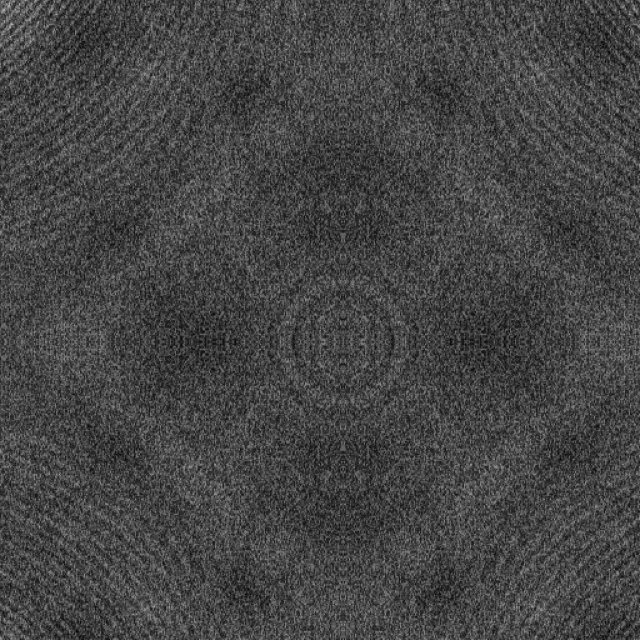
Write a WebGL 2 fragment shader that draws this pattern.

```glsl
#version 300 es
precision highp float;

uniform vec2 u_resolution;
out vec4 fragColor;

const vec2 CENTER = vec2(274.5, 238.5) / 512.0;
const float TAU = 6.2831853;

float hash(vec2 cell, float seed) {
    vec3 h = fract(vec3(cell.xyx + seed) * vec3(0.1031, 0.1030, 0.0973));
    h += dot(h, h.yzx + 33.33);
    return fract((h.x + h.y) * h.z);
}

float valueNoise(vec2 p, float seed) {
    vec2 cell = floor(p);
    vec2 f = fract(p);
    f = f * f * (3.0 - 2.0 * f);
    float low = mix(hash(cell, seed), hash(cell + vec2(1.0, 0.0), seed), f.x);
    float high = mix(hash(cell + vec2(0.0, 1.0), seed), hash(cell + 1.0, seed), f.x);
    return mix(low, high, f.y);
}

float glow(vec2 p, vec2 place, vec2 size) {
    vec2 d = (p - place) / size;
    return exp(-dot(d, d));
}

float band(float x, float place, float width) {
    float d = (x - place) / width;
    return exp(-d * d);
}

// Broad light and dark areas in one mirrored quadrant
float broadTone(vec2 q) {
    float radius = length(q);
    float diamond = q.x + q.y;
    float tone = 0.0;

    // Central rings
    tone += 0.19 * band(radius, 0.094, 0.009);
    tone -= 0.15 * band(radius, 0.075, 0.008);
    tone -= 0.13 * band(radius, 0.113, 0.009);
    tone += 0.07 * band(radius, 0.132, 0.008);
    tone += 0.04 * glow(q, vec2(0.0), vec2(0.06));

    // Dark hollows
    tone -= 0.27 * glow(q, vec2(0.235, 0.0), vec2(0.085, 0.07));
    tone -= 0.25 * glow(q, vec2(0.045, 0.172), vec2(0.045, 0.028));
    tone -= 0.16 * glow(q, vec2(0.03, 0.27), vec2(0.08, 0.06));
    tone -= 0.25 * glow(q, vec2(0.14, 0.378), vec2(0.05, 0.04));
    tone -= 0.25 * glow(q, vec2(0.40, 0.48), vec2(0.06, 0.05));
    tone -= 0.14 * glow(q, vec2(0.367, 0.17), vec2(0.05, 0.035));

    // Bright patches and diagonal bands
    tone += 0.15 * glow(q, vec2(0.42, 0.0), vec2(0.09, 0.045));
    tone += 0.18 * glow(q, vec2(0.115, 0.345), vec2(0.035, 0.03));
    tone += 0.14 * glow(q, vec2(0.272, 0.18), vec2(0.035, 0.03));
    tone += 0.10 * glow(q, vec2(0.06, 0.45), vec2(0.06, 0.08));
    tone += 0.10 * glow(q, vec2(0.28, 0.43), vec2(0.06, 0.06));
    tone += 0.42 * glow(q, vec2(0.53, 0.51), vec2(0.07, 0.06));
    tone += 0.05 * band(diamond, 0.445, 0.045);
    tone -= 0.04 * band(diamond, 0.535, 0.025);
    tone += 0.06 * band(diamond, 0.68, 0.07);
    return tone;
}

// Hyperbolic stripes, strongest towards the corners
float stripes(vec2 q) {
    float product = q.x * q.y;
    float strength = 0.9 * smoothstep(0.015, 0.13, product);
    strength += 0.9 * smoothstep(0.18, 0.26, product);
    float wobble = 0.15 * valueNoise(q * 30.0, 9.0);
    return strength * sin(TAU * (110.0 * product + wobble));
}

// Soft streaks that follow the stripes
float streaks(vec2 q) {
    vec2 flow = vec2(140.0 * q.x * q.y, 24.0 * (q.x * q.x - q.y * q.y));
    float strength = smoothstep(0.004, 0.04, q.x * q.y);
    return strength * (valueNoise(flow, 27.0) - 0.5);
}

// Fine weave of upright grains and single specks
float grain(vec2 q) {
    float upright = valueNoise(q * vec2(512.0, 256.0), 17.0) - 0.5;
    float speck = valueNoise(q * 512.0, 43.0) - 0.5;
    return 0.55 * upright + 0.45 * speck;
}

void main() {
    vec2 uv = gl_FragCoord.xy / u_resolution;
    vec2 q = abs(uv - CENTER);
    float level = broadTone(q) + 0.17 * stripes(q);
    level += 0.20 * streaks(q) + 1.87 * grain(q);
    float gray = 0.267 * (1.0 + level + 0.17 * level * level);
    fragColor = vec4(vec3(clamp(gray, 0.0, 1.0)), 1.0);
}
```
